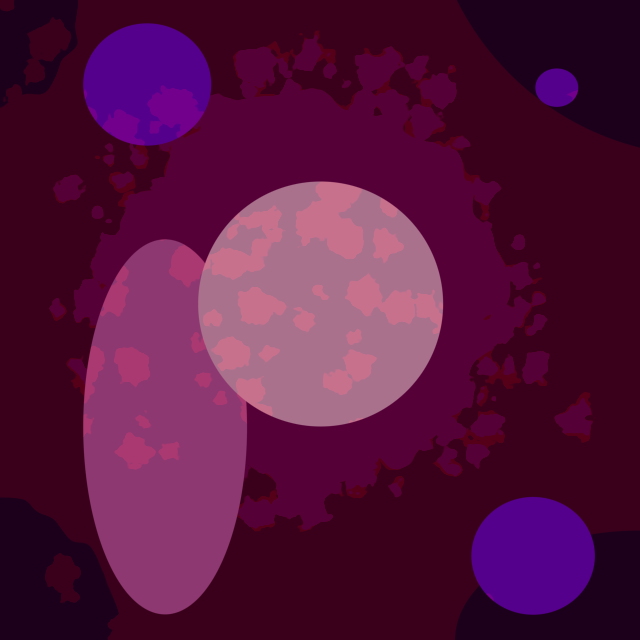
This background is drawn by a WebGL 2 fragment shader. Its source:

```glsl
#version 300 es
precision highp float;
// Flat discs and ovals over a dark plum field with a ragged, blotted halo.

#define BLOT_CELL 0.046
#define HALO_CENTER vec2(0.475, 0.548)
#define HALO_CORE 0.305
#define HALO_REACH 0.415
#define DISC_CENTER vec2(0.501, 0.525)
#define DISC_RADIUS 0.1914
#define ORB_CENTER vec2(0.230, 0.868)
#define WARM_TINT vec3(0.112, 0.0, 0.0)

uniform vec2 u_resolution;
out vec4 outColor;

const int HALO = 0, WARM = 1, CORNER = 2;

const vec3 NIGHT = vec3(0.110, 0.0, 0.106);
const vec3 WINE = vec3(0.227, 0.0, 0.106);
const vec3 RUST = vec3(0.333, 0.0, 0.095);
const vec3 PLUM = vec3(0.333, 0.0, 0.216);
const vec3 MAUVE = vec3(0.555, 0.220, 0.443);
const vec3 ROSE = vec3(0.667, 0.443, 0.553);
const vec3 VIOLET = vec3(0.335, 0.0, 0.553);

// Sine-free hash
vec3 hash(vec2 p) {
    vec3 q = fract(p.xyx * vec3(0.1031, 0.1030, 0.0973));
    q += dot(q, q.yxz + 33.33);
    return fract((q.xxy + q.yzz) * q.zyx);
}

float noise(vec2 p) {
    vec2 i = floor(p), f = fract(p);
    f = f * f * (3.0 - 2.0 * f);
    float low = mix(hash(i).x, hash(i + vec2(1, 0)).x, f.x);
    float high = mix(hash(i + vec2(0, 1)).x, hash(i + vec2(1, 1)).x, f.x);
    return mix(low, high, f.y);
}

// Approximate signed distance to an axis-aligned ellipse
float ellipse(vec2 p, vec2 center, vec2 radii) {
    vec2 q = p - center;
    float k = length(q / radii);
    return k * (k - 1.0) / max(length(q / (radii * radii)), 1e-4);
}

// Chance that a blot exists at a place, per layer
float density(vec2 c, int layer) {
    if (layer == HALO)
        return 0.95 * (1.0 - smoothstep(0.32, HALO_REACH, length(c - HALO_CENTER)));
    if (layer == CORNER) return 0.25;
    if (length(c - DISC_CENTER) < DISC_RADIUS + 0.02) return 0.62;
    if (length(c - ORB_CENTER) < 0.12) return c.y < 0.86 ? 0.85 : 0.0;
    return c.x < 0.4 ? 0.20 : 0.06;
}

// Signed distance to scattered round blots with nibbled edges
float blots(vec2 p, int layer) {
    float d = 1.0;
    vec2 cell = floor(p / BLOT_CELL);
    for (int y = -1; y <= 1; y++)
    for (int x = -1; x <= 1; x++) {
        vec2 id = cell + vec2(x, y);
        vec3 h = hash(id + 37.0 * float(layer) + 11.0);
        vec2 c = (id + 0.1 + 0.8 * h.xy) * BLOT_CELL;
        float exists = step(hash(id + 71.0 + 19.0 * float(layer)).z, density(c, layer));
        float r = mix(0.011, 0.033, h.z * h.z);
        d = min(d, mix(1.0, length(p - c) - r, exists));
    }
    return d + 0.016 * (noise(p * 75.0) - 0.45) + 0.006 * (noise(p * 170.0) - 0.5);
}

float cover(float d) {
    float aa = 0.75 / min(u_resolution.x, u_resolution.y);
    return 1.0 - smoothstep(-aa, aa, d);
}

void main() {
    vec2 p = gl_FragCoord.xy / u_resolution;

    // Dark corners, smooth on the right and blotted on the left
    float rough = 0.035 * (noise(p * 28.0) - 0.5);
    float left = min(ellipse(p, vec2(0, 1), vec2(0.122, 0.155)),
                     ellipse(p, vec2(0), vec2(0.175, 0.215))) + rough;
    left = max(left, -blots(p, CORNER));
    float right = min(length(p - vec2(1.107, 1.195)) - 0.439,
                      ellipse(p, vec2(1, 0), vec2(0.289, 0.171)));
    vec3 color = mix(WINE, NIGHT, cover(min(left, right)));

    // Plum halo with a rust fringe and worn patches near its rim
    float rim = length(p - HALO_CENTER);
    float core = rim - HALO_CORE + 0.06 * (noise(p * 24.0) - 0.5);
    float halo = min(core, blots(p, HALO));
    float wear = 0.022 * smoothstep(0.27, 0.36, rim) * (noise(p * 58.0 + 9.0) - 0.5);
    halo += wear;
    float fringe = halo - 0.009 * smoothstep(0.45, 0.8, noise(p * 45.0 + 5.0));
    color = mix(color, RUST, cover(fringe));
    color = mix(color, PLUM, cover(halo));

    // Tall oval, central disc and three violet orbs
    float oval = cover(ellipse(p, vec2(0.258, 0.333), vec2(0.128, 0.293)));
    float disc = cover(length(p - DISC_CENTER) - DISC_RADIUS);
    float orbs = cover(min(ellipse(p, ORB_CENTER, vec2(0.100, 0.0955)),
                       min(ellipse(p, vec2(0.870, 0.863), vec2(0.0335, 0.030)),
                           ellipse(p, vec2(0.833, 0.1315), vec2(0.0965, 0.092)))));
    color = mix(color, MAUVE, oval);
    color = mix(color, ROSE, disc);
    color = mix(color, VIOLET, orbs);

    // Warm blots tint the shapes only
    float shapes = max(max(oval, disc), orbs);
    color += WARM_TINT * shapes * cover(blots(p, WARM));
    outColor = vec4(color, 1.0);
}
```
